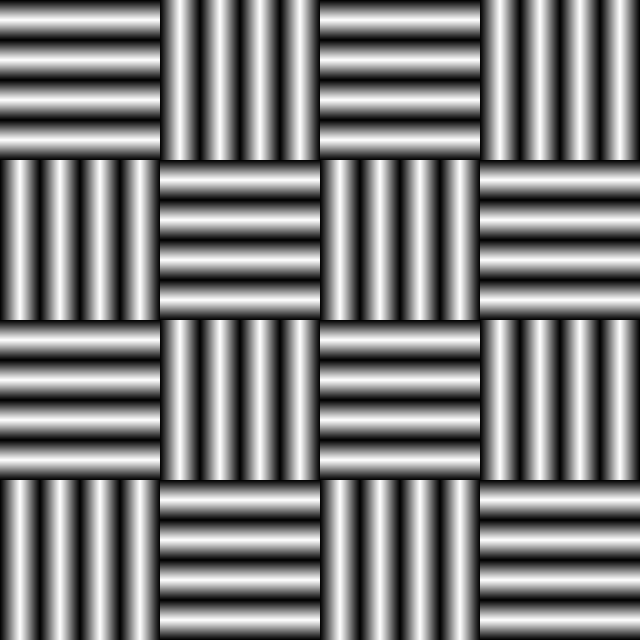
Reproduce this pattern procedurally as a Shadertoy shader.

```glsl
const float CELLS = 4.0;             // checker cells along each side
const float STRIPES_PER_CELL = 4.0;
const float ROUNDING = 0.17;         // softening of ridge tops and valleys

// Soft triangle wave: dark at whole numbers, bright halfway between
float stripeProfile(float t, float rounding) {
    float ramp = 1.0 - abs(2.0 * fract(t) - 1.0);
    return mix(ramp, smoothstep(0.0, 1.0, ramp), rounding);
}

// Coverage of the even checker cells, smoothed over one pixel
float checkerMask(vec2 grid, float pixel) {
    vec2 cell = floor(grid);
    vec2 toEdge = 0.5 - abs(fract(grid) - 0.5);
    float side = 1.0 - 2.0 * mod(cell.x + cell.y, 2.0);
    return clamp(0.5 + side * min(toEdge.x, toEdge.y) / pixel, 0.0, 1.0);
}

void mainImage(out vec4 fragColor, in vec2 fragCoord) {
    vec2 grid = fragCoord / iResolution.xy * CELLS;
    float pixel = CELLS / min(iResolution.x, iResolution.y);

    // Stripes in both directions
    float upright = stripeProfile(grid.x * STRIPES_PER_CELL, ROUNDING);
    float level = stripeProfile(grid.y * STRIPES_PER_CELL, ROUNDING);

    // Alternate the directions in a basket weave
    float shade = mix(level, upright, checkerMask(grid, pixel));
    fragColor = vec4(vec3(shade), 1.0);
}
```
